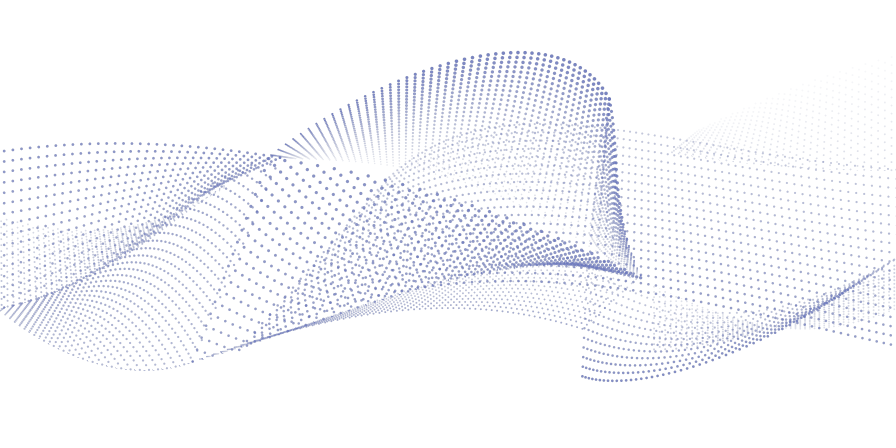
A Shadertoy shader for this background:

```glsl
// Flowing ribbons of small blue dots on white, folding over each other.
// Each ribbon is a ruled sheet between two cubic Bezier edges: straight
// columns join the edges, and evenly spaced dots sit along every column.

const vec3 PAPER = vec3(1.0);
const vec3 FAINT_INK = vec3(0.53, 0.56, 0.66);
const vec3 FULL_INK = vec3(0.41, 0.46, 0.74);
const vec2 GRID = vec2(200.0, 100.0); // canvas extent in drawing units

// Cubic Bernstein weights for a curve parameter u in 0..1.
vec4 bernstein(float u) {
    float w = 1.0 - u;
    return vec4(w * w * w, 3.0 * w * w * u, 3.0 * w * u * u, u * u * u);
}

// Smooth disc; dots smaller than a pixel fade rather than swell.
float disc(float dist, float radius, float pixel) {
    float soft = max(radius, 0.5 * pixel);
    float fade = min(1.0, radius * radius / (soft * soft));
    return fade * clamp((soft - dist) / pixel + 0.5, 0.0, 1.0);
}

// Paper left clear by one sheet. radius and alpha run from edge a (x) to
// edge b (y); stagger shifts the dots of every second column.
float sheet(vec2 p, float pixel, mat4x2 a, mat4x2 b, int columns, float rows,
            float stagger, vec2 radius, vec2 alpha) {
    float clearPaper = 1.0;
    for (int i = 0; i <= columns; i++) {
        vec4 weights = bernstein(float(i) / float(columns));
        vec2 start = a * weights;
        vec2 span = b * weights - start;
        // Snap the projection on this column to its nearest dot.
        float along = dot(p - start, span) / max(dot(span, span), 1e-4);
        float shift = stagger * float(i % 2);
        float row = floor(clamp(along, 0.0, 1.0) * rows - shift + 0.5);
        float v = clamp((row + shift) / rows, 0.0, 1.0);
        // Crowded columns carry finer dots.
        float size = min(mix(radius.x, radius.y, v), 0.13 + 0.3 * length(span) / rows);
        float ink = disc(length(p - start - span * v), size, pixel);
        clearPaper *= 1.0 - ink * mix(alpha.x, alpha.y, v);
    }
    return clearPaper;
}

// Left ribbon, its pale underside and the hanging lower sheet.
float leftRibbons(vec2 p, float px) {
    mat4x2 crest = mat4x2(-1.0, 66.0, 21.0, 69.3, 42.0, 68.2, 62.5, 64.8);
    mat4x2 twist = mat4x2(-1.0, 31.0, 21.0, 35.0, 34.0, 49.0, 48.0, 58.3);
    mat4x2 paleTop = mat4x2(-1.0, 51.6, 20.0, 46.0, 33.0, 48.0, 50.0, 58.0);
    mat4x2 paleBase = mat4x2(-1.0, 31.0, 22.0, 35.5, 34.0, 48.0, 50.0, 58.5);
    mat4x2 fold = mat4x2(-1.0, 31.0, 28.6, 36.2, 39.0, 61.0, 62.5, 64.8);
    mat4x2 hem = mat4x2(-1.0, 31.5, 14.0, 19.0, 30.0, 14.5, 43.0, 19.3);
    return sheet(p, px, crest, twist, 34, 15.0, 0.0, vec2(0.31, 0.27), vec2(0.8, 0.65))
         * sheet(p, px, paleTop, paleBase, 50, 15.0, 0.5, vec2(0.19, 0.22), vec2(0.3, 0.55))
         * sheet(p, px, fold, hem, 42, 19.0, 0.5, vec2(0.27, 0.24), vec2(0.7, 0.55));
}

// Broad central sheet with a pale lining beneath its lower fold.
float centreRibbons(vec2 p, float px) {
    mat4x2 ridge = mat4x2(60.0, 64.6, 86.0, 61.7, 117.0, 51.8, 143.0, 38.0);
    mat4x2 tuck = mat4x2(43.0, 19.3, 76.0, 29.0, 100.0, 41.0, 128.0, 41.3);
    mat4x2 fold = mat4x2(43.0, 19.3, 86.0, 31.8, 112.0, 47.9, 143.0, 38.6);
    mat4x2 hem = mat4x2(43.0, 19.3, 78.0, 31.8, 104.0, 34.9, 130.0, 26.6);
    return sheet(p, px, ridge, tuck, 44, 17.0, 0.5, vec2(0.37, 0.28), vec2(0.82, 0.72))
         * sheet(p, px, fold, hem, 66, 13.0, 0.0, vec2(0.19, 0.21), vec2(0.35, 0.65));
}

// Tall arch fanning up from the centre, then draping down at its right.
float archRibbons(vec2 p, float px) {
    mat4x2 crown = mat4x2(60.5, 65.4, 86.0, 84.9, 125.0, 98.7, 136.0, 77.9);
    mat4x2 fanBase = mat4x2(66.0, 64.6, 91.0, 64.0, 109.0, 61.0, 133.0, 44.0);
    mat4x2 drape = mat4x2(136.0, 77.9, 138.5, 66.0, 136.0, 53.0, 143.0, 38.5);
    mat4x2 tuck = mat4x2(131.5, 48.0, 133.0, 45.0, 135.5, 41.4, 143.0, 38.5);
    return sheet(p, px, crown, fanBase, 48, 29.0, 0.0, vec2(0.40, 0.15), vec2(0.9, 0.2))
         * sheet(p, px, drape, tuck, 26, 14.0, 0.0, vec2(0.35, 0.19), vec2(0.85, 0.3));
}

// Back sheet, lower right fold and the faint veils at the far right.
float rightRibbons(vec2 p, float px) {
    mat4x2 backTop = mat4x2(86.0, 59.6, 112.0, 84.4, 146.0, 66.0, 202.0, 62.0);
    mat4x2 backHem = mat4x2(53.4, 21.9, 104.0, 50.5, 156.0, 32.3, 202.0, 22.4);
    mat4x2 foldTop = mat4x2(131.0, 39.6, 148.4, 31.0, 166.7, 21.9, 202.0, 43.5);
    mat4x2 foldHem = mat4x2(130.0, 16.0, 140.0, 12.5, 163.0, 18.0, 188.0, 34.5);
    mat4x2 veilTop = mat4x2(146.0, 22.0, 167.0, 22.0, 182.0, 31.0, 202.0, 42.0);
    mat4x2 veilHem = mat4x2(146.0, 36.0, 167.0, 26.0, 182.0, 23.0, 202.0, 32.0);
    mat4x2 mistTop = mat4x2(156.0, 71.0, 170.0, 78.0, 185.0, 84.0, 202.0, 88.0);
    mat4x2 mistHem = mat4x2(150.0, 66.0, 167.0, 63.0, 185.0, 62.0, 202.0, 62.0);
    return sheet(p, px, backTop, backHem, 88, 19.0, 0.0, vec2(0.23, 0.29), vec2(0.45, 0.75))
         * sheet(p, px, foldTop, foldHem, 44, 11.0, 0.0, vec2(0.22, 0.30), vec2(0.45, 0.85))
         * sheet(p, px, veilTop, veilHem, 50, 12.0, 0.5, vec2(0.22, 0.19), vec2(0.4, 0.25))
         * sheet(p, px, mistTop, mistHem, 34, 14.0, 0.5, vec2(0.20), vec2(0.06, 0.3));
}

void mainImage(out vec4 fragColor, in vec2 fragCoord) {
    vec2 p = fragCoord / iResolution.xy * GRID;
    float pixel = GRID.y / iResolution.y;
    float ink = 1.0 - leftRibbons(p, pixel) * centreRibbons(p, pixel)
                    * archRibbons(p, pixel) * rightRibbons(p, pixel);
    vec3 tint = mix(FAINT_INK, FULL_INK, ink);
    fragColor = vec4(mix(PAPER, tint, ink), 1.0);
}
```
